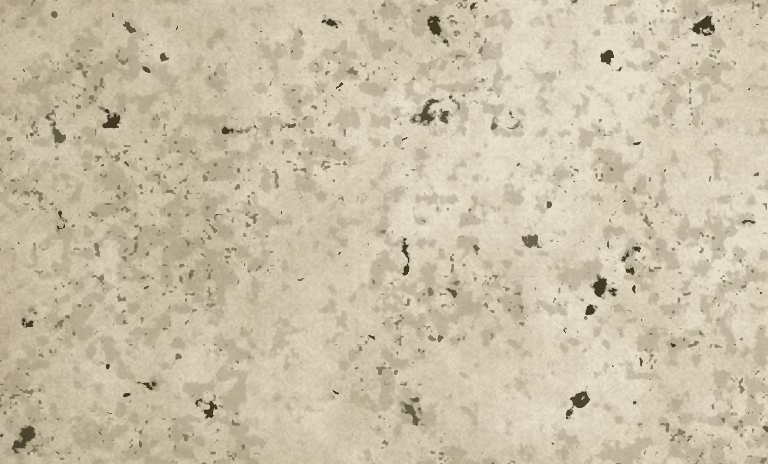
Reproduce this texture procedurally as a Shadertoy shader.

```glsl
const vec3 PALE = vec3(0.885, 0.85, 0.775);
const vec3 SHADED = vec3(0.68, 0.62, 0.495);
const vec3 STAIN = vec3(0.60, 0.555, 0.445);
const vec3 SPECK = vec3(0.43, 0.395, 0.30);
const vec3 PIT = vec3(0.24, 0.205, 0.125);
const vec3 LICHEN = vec3(0.37, 0.37, 0.31);

const vec2 LIGHT_CENTRE = vec2(1.38, 0.62);
const float LIGHT_REACH = 1.75;
const float BASE_TONE = 0.44;
const float LIGHT_GAIN = 0.50;
const float MOTTLE_GAIN = 0.55;
const float GRAIN_GAIN = 0.28;
const float CRUST_CELLS = 5.0;
const float CRUST_CHANCE = 0.50;
const float PIT_CELLS = 12.0;
const float PIT_CHANCE = 0.30;

float hash(vec2 p) {
    return fract(sin(dot(p, vec2(127.1, 311.7))) * 43758.5453);
}

vec2 hash2(vec2 p) {
    return vec2(hash(p), hash(p + 37.3));
}

float noise(vec2 p) {
    vec2 i = floor(p), f = fract(p);
    f = f * f * (3.0 - 2.0 * f);
    return mix(mix(hash(i), hash(i + vec2(1, 0)), f.x),
               mix(hash(i + vec2(0, 1)), hash(i + vec2(1, 1)), f.x), f.y);
}

float fbm(vec2 p) {
    float sum = 0.0, gain = 0.533;
    for (int i = 0; i < 4; i++) {
        sum += gain * noise(p);
        p = mat2(0.8, 0.6, -0.6, 0.8) * p * 2.03 + 17.1;
        gain *= 0.5;
    }
    return sum;
}

mat2 rotation(float a) {
    return mat2(cos(a), sin(a), -sin(a), cos(a));
}

// Strength of scattered oval patches; y tells the kind of the strongest one
vec2 patches(vec2 p, float cells, float chance, vec2 sizes, float seed) {
    vec2 home = floor(p * cells), best = vec2(0.0);
    for (int y = -1; y <= 1; y++)
    for (int x = -1; x <= 1; x++) {
        vec2 cell = home + vec2(x, y), id = cell + seed;
        if (hash(id + 5.7) > chance) continue;
        vec2 q = p - (cell + 0.15 + 0.7 * hash2(id)) / cells;
        q = rotation(6.2832 * hash(id + 11.9)) * q;
        q.y *= mix(1.0, 2.6, hash(id + 23.1));
        float size = mix(sizes.x, sizes.y, pow(hash(id + 41.3), 2.0));
        float strength = 1.0 - length(q) / size;
        if (strength > best.x) best = vec2(strength, hash(id + 61.7));
    }
    return best;
}

void mainImage(out vec4 fragColor, in vec2 fragCoord) {
    vec2 p = fragCoord / iResolution.y;
    float pixel = 1.0 / iResolution.y;

    // Uneven light, mottling and grain
    float light = 1.0 - smoothstep(0.0, LIGHT_REACH, distance(p, LIGHT_CENTRE));
    float tone = BASE_TONE + LIGHT_GAIN * light;
    tone += MOTTLE_GAIN * (fbm(p * 9.0) - 0.5);
    tone += 0.3 * (fbm(p * 38.0 + 7.0) - 0.5);
    tone += GRAIN_GAIN * (noise(p * 210.0) - 0.5);
    vec3 color = mix(SHADED, PALE, clamp(tone, -0.2, 1.1));

    // Clusters that steer stains and specks, denser away from the light
    float cluster = smoothstep(0.32, 0.70, fbm(p * 6.0 + 31.0)) + 0.25 * (0.6 - light);
    float stain = fbm(p * 42.0 + 53.0) + 0.16 * cluster;
    color = mix(color, STAIN, 0.42 * smoothstep(0.58, 0.78, stain));

    float speck = 0.6 * noise(p * 82.0 + 3.0) + 0.4 * noise(p * 175.0 + 9.0);
    float limit = 0.93 - 0.23 * cluster;
    float speckMask = smoothstep(limit - 0.04, limit + 0.10 + 8.0 * pixel, speck);
    color = mix(color, SPECK, 0.75 * speckMask);

    // Ragged crusts: grey lichen dust or dark broken cavities
    vec2 warp = vec2(fbm(p * 30.0 + 71.0), fbm(p * 30.0 + 97.0)) - 0.5;
    vec2 crust = patches(p + 0.10 * warp, CRUST_CELLS, CRUST_CHANCE, vec2(0.025, 0.07), 3.0);
    float ragged = fbm(p * 48.0 + 13.0) + 0.45 * crust.x;
    float inside = smoothstep(0.0, 0.15, crust.x);
    float dust = inside * smoothstep(0.54, 0.80, ragged);
    color = mix(color, LICHEN, 0.6 * dust);
    float cavity = inside * smoothstep(0.72, 0.77 + 8.0 * pixel, ragged);
    color = mix(color, PIT, cavity * mix(0.45, 0.95, smoothstep(0.2, 0.5, crust.y)));

    // Small sharp pits
    vec2 pit = patches(p + 0.035 * warp, PIT_CELLS, PIT_CHANCE, vec2(0.004, 0.013), 83.0);
    float pitMask = smoothstep(0.0, 0.35, pit.x);
    color = mix(color, PIT, pitMask * mix(0.45, 0.95, pit.y));

    fragColor = vec4(color, 1.0);
}
```
